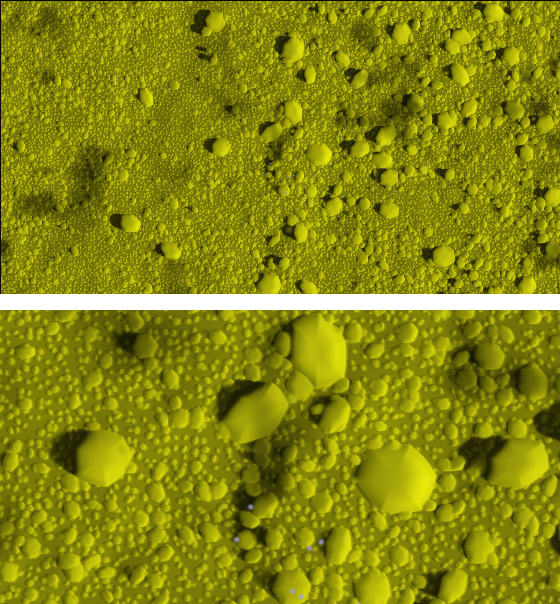
Top, the full canvas; bottom, a detail of the centre.
A Shadertoy shader for this texture:

```glsl
// Yellow gravel seen from above: sand, crumbs, pebbles and stones on uneven ground.
// Each size is a jittered cell layer of domed, tilted grains forming one height field,
// which is lit by its slope toward a low sun and by a short shadow march.

const vec2  SUN_DIR      = vec2(0.96, -0.28);
const float SUN_SLOPE    = 0.50;
const float SAND_SIZE    = 0.0112;   // cell sizes, canvas height = 1
const float CRUMB_SIZE   = 0.025;
const float PEBBLE_SIZE  = 0.043;
const float STONE_SIZE   = 0.086;
const float SLOPE_REACH  = 0.0021;
const float MID_TONE     = 0.61;
const float CONTRAST     = 0.21;
const float SHADOW_DEPTH = 0.66;
const float SHADOW_STEP  = 0.007;
const vec3  YELLOW       = vec3(1.0, 1.005, 0.035);
const vec3  BLACK_POINT  = vec3(0.0, 0.0, 0.012);
const vec3  GLINT        = vec3(0.62, 0.62, 0.88);
const vec2  GLINT_CENTRE = vec2(0.98, 0.37);

vec4 hash4(vec2 p) {
    vec4 q = fract(p.xyxy * vec4(0.1031, 0.1030, 0.0973, 0.1099));
    q += dot(q, q.wzxy + 33.33);
    return fract((q.xxyz + q.yzzw) * q.zywx);
}

float noise(vec2 p) {
    vec2 i = floor(p), f = fract(p);
    f = f * f * (3.0 - 2.0 * f);
    float low  = mix(hash4(i).x, hash4(i + vec2(1, 0)).x, f.x);
    float high = mix(hash4(i + vec2(0, 1)).x, hash4(i + vec2(1, 1)).x, f.x);
    return mix(low, high, f.y);
}

// 0 on the smooth tongues of sand, 1 on crumbly ground
float roughness(vec2 p) {
    float across = (p.x - 0.32 - 0.43 * p.y + 0.05 * sin(9.0 * p.y)) / 0.15;
    vec2 away = (p - vec2(1.40, 0.29)) / vec2(0.26, 0.10);
    float patches = 0.5 + 0.5 * sin(7.0 * p.x + 2.0 * sin(6.0 * p.y)) * sin(8.0 * p.y + 3.0 * p.x);
    float sand = max(exp(-across * across), exp(-dot(away, away)));
    return (1.0 - 0.9 * sand) * mix(0.55, 1.0, patches);
}

float density(vec2 p, int kind) {
    if (kind == 0) return 1.0;
    float rough = roughness(p);
    if (kind == 1) return 0.08 + 0.72 * rough;
    if (kind == 2) return 0.04 + 0.42 * rough * smoothstep(0.6, 1.6, p.x);
    return 0.20 * smoothstep(0.35, 1.35, p.x) + 0.02;
}

// Height of one layer of rounded, faceted grains
float grains(vec2 p, float size, int kind) {
    vec2 q = p / size, cell = floor(q);
    float height = 0.0;
    for (int y = -1; y <= 1; y++)
    for (int x = -1; x <= 1; x++) {
        vec2 c = cell + vec2(x, y);
        vec4 r = hash4(c + 71.0 * float(kind) + 19.0);
        if (r.w > density((c + 0.5) * size, kind)) continue;
        vec4 s = hash4(c + 131.0 + 37.0 * float(kind));
        vec2 v = q - c - 0.5 - 0.8 * (r.xy - 0.5);
        float angle = 6.2832 * r.z, radius = 0.30 + 0.22 * s.x;
        v = mat2(cos(angle), sin(angle), -sin(angle), cos(angle)) * v / radius;
        v.y *= 1.0 + 0.55 * s.y;
        vec2 a = abs(v + 0.12 * (s.zw - 0.5));
        float corner = max(a.x, 0.5 * a.x + 0.87 * a.y);
        float d = mix(length(v), corner, 0.6);
        float top = 0.68 + 0.55 * dot(v, s.zw - 0.5);
        height = max(height, radius * top * clamp(1.0 - d * d * d, 0.0, 1.0));
    }
    return height * size;
}

float ground(vec2 p) {
    return 0.030 * noise(p * 8.0) + 0.016 * noise(p * 21.0 + 5.0);
}

float rubble(vec2 p) {
    return max(grains(p, CRUMB_SIZE, 1),
           max(grains(p, PEBBLE_SIZE, 2), grains(p, STONE_SIZE, 3)));
}

float surface(vec2 p) {
    return ground(p) + max(rubble(p), grains(p, SAND_SIZE, 0));
}

float shadow(vec2 p) {
    float start = ground(p) + rubble(p), blocked = 0.0;
    for (int i = 1; i <= 6; i++) {
        float t = SHADOW_STEP * float(i);
        vec2 q = p + SUN_DIR * t;
        blocked = max(blocked, ground(q) + rubble(q) - start - SUN_SLOPE * t);
    }
    return smoothstep(0.0005, 0.008, blocked);
}

void mainImage(out vec4 fragColor, in vec2 fragCoord) {
    vec2 p = fragCoord / iResolution.y;
    float width = iResolution.x / iResolution.y;

    // Sunlit slopes, dark gaps, hollows and cast shadows
    vec2 reach = SUN_DIR * SLOPE_REACH;
    float slope = (surface(p - reach) - surface(p + reach)) / (2.0 * SLOPE_REACH);
    float tone = MID_TONE + CONTRAST * slope / sqrt(1.0 + 0.5 * slope * slope);
    float gap = surface(p) - ground(p);
    tone *= mix(0.78, 1.0, smoothstep(0.0, 0.25 * SAND_SIZE, gap));
    tone += 0.07 * smoothstep(0.008, 0.022, gap);
    float hollow = 0.65 * noise(p * 6.5 + 31.0) + 0.35 * noise(p * 19.0 + 8.0);
    tone *= 1.0 - 0.55 * roughness(p) * (1.0 - smoothstep(0.16, 0.36, hollow));
    tone *= 1.0 - SHADOW_DEPTH * shadow(p);
    vec3 color = YELLOW * clamp(tone, 0.05, 0.93) + BLACK_POINT;

    // A few pale glints
    for (int i = 0; i < 7; i++) {
        vec4 r = hash4(vec2(float(i), 53.0));
        float d = length(p - GLINT_CENTRE - (r.xy - 0.5) * vec2(0.16, 0.17));
        color = mix(color, GLINT, 0.8 * (1.0 - smoothstep(0.001, 0.0045, d)));
    }

    // Thin dark border at the left and top
    float edge = min(min(p.x, 1.0 - p.y), width);
    color *= smoothstep(0.001, 0.005, edge);
    fragColor = vec4(color, 1.0);
}
```
